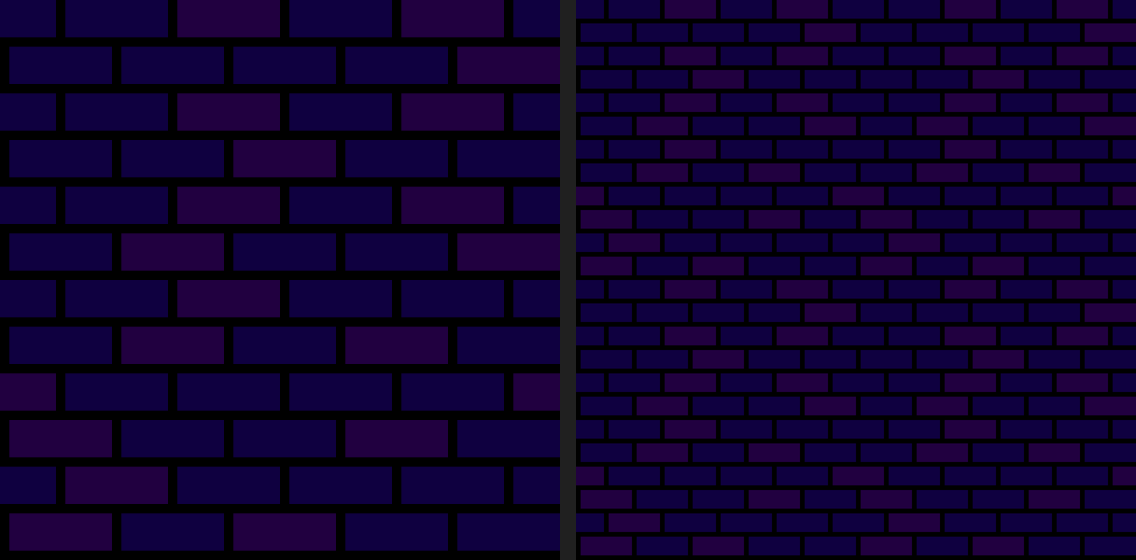
Left, the tile; right, the same tile 2 across and 2 down.
Write a WebGL 1 fragment shader that draws this pattern.

```glsl
precision highp float;

uniform vec2 u_resolution;

float hash(float n) {
  return fract(sin(n * 12.9898 + 4.1414) * 43758.5453);
}

// Whole-number index that wraps after count cells
float wrapIndex(float i, float count) {
  return floor(mod(i + 0.5, count));
}

// One or two accent bricks per row, a pair being two columns apart
float accentBrick(float column, float row) {
  float start = floor(5.0 * hash(row));
  float offset = wrapIndex(column - start, 5.0);
  float paired = 1.0 - step(6.5, wrapIndex(row * 7.0, 12.0));
  float first = 1.0 - step(0.5, offset);
  float second = 1.0 - step(0.5, abs(offset - 2.0));
  return max(first, second * paired);
}

void main() {
  // Running bond: 5 bricks across, 12 courses, odd courses shifted by half
  vec2 grid = vec2(5.0, 12.0);
  vec2 wall = gl_FragCoord.xy / u_resolution * grid - vec2(1.0 / 24.0, 0.1);
  float row = wrapIndex(floor(wall.y), grid.y);
  wall.x -= 0.5 * mod(row, 2.0);
  float column = wrapIndex(floor(wall.x), grid.x);

  // Brick coverage, with edges smoothed over one pixel
  vec2 inset = vec2(11.0 / 24.0, 0.4) - abs(fract(wall) - 0.5);
  vec2 coverage = clamp(inset * u_resolution / grid + 0.5, 0.0, 1.0);

  // Flat brick colours on black mortar
  vec3 brick = mix(vec3(0.06, 0.0, 0.25), vec3(0.13, 0.0, 0.25), accentBrick(column, row));
  gl_FragColor = vec4(brick * coverage.x * coverage.y, 1.0);
}
```
